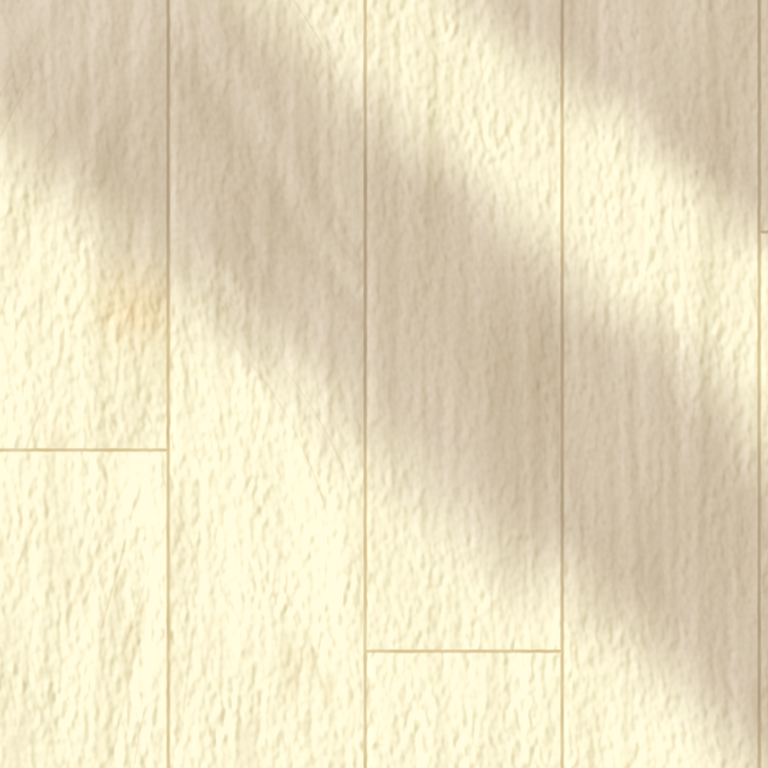
Reproduce this texture procedurally as a WebGL 2 fragment shader.

```glsl
#version 300 es
precision highp float;

uniform vec2 u_resolution;
out vec4 fragColor;

vec2 gradient(vec2 cell) {
    vec3 q = fract(cell.xyx * vec3(0.1031, 0.1030, 0.0973));
    q += dot(q, q.yzx + 33.33);
    return fract((q.xx + q.yz) * q.zy) * 2.0 - 1.0;
}

float gradientNoise(vec2 p) {
    vec2 i = floor(p), f = fract(p);
    vec2 w = f * f * f * (f * (f * 6.0 - 15.0) + 10.0);
    vec2 e = vec2(0.0, 1.0);
    float low = mix(dot(gradient(i), f), dot(gradient(i + e.yx), f - e.yx), w.x);
    float high = mix(dot(gradient(i + e), f - e), dot(gradient(i + e.yy), f - e.yy), w.x);
    return mix(low, high, w.y);
}

// Height of the short pores pressed into the wood
float poreHeight(vec2 p) {
    return gradientNoise(p * vec2(90.0, 46.0)) + 0.5 * gradientNoise(p * vec2(150.0, 85.0) + 17.0);
}

// Sunlight falling in diagonal bands with soft, wavering edges
float sunlight(vec2 uv) {
    float d = 1.0 - uv.y - 0.82 * uv.x;
    d += 0.06 * gradientNoise(uv * 4.5) + 0.03 * gradientNoise(uv * 13.0 + 5.0);
    float lower = smoothstep(0.07, 0.28, d);
    float upper = smoothstep(-0.56, -0.42, d) * (1.0 - smoothstep(-0.34, -0.17, d));
    return max(lower, upper * mix(0.65, 0.92, smoothstep(0.3, 0.55, uv.x)));
}

// Height of the butt joint in each plank; odd planks run through
float jointHeight(float plank) {
    if (mod(plank, 2.0) > 0.5) return -1.0;
    return plank < 1.0 ? 0.414 : plank < 3.0 ? 0.152 : 0.698;
}

void main() {
    vec2 uv = gl_FragCoord.xy / u_resolution;

    // Planks: four seams across, with staggered joints
    float across = (uv.x - 0.219) / 0.2565;
    float plank = floor(across) + 1.0;
    float seamOffset = (across - floor(across + 0.5)) * 0.2565;
    float jointOffset = uv.y - jointHeight(plank);
    float board = plank + 6.0 * step(0.0, jointOffset);

    // Grain leans and curves on the first two planks only
    float lean = plank < 1.0 ? 0.32 : plank < 2.0 ? -0.38 * smoothstep(0.2, 0.7, uv.y) : 0.0;
    float figure = plank < 2.0 ? 1.0 : 0.3;
    vec2 p = uv + board * vec2(3.17, 1.73);
    float bend = 0.025 * gradientNoise(p * vec2(5.0, 3.0));
    float grainX = p.x - lean * uv.y * (0.7 + 0.5 * uv.y) + bend;
    float bands = gradientNoise(vec2(grainX * 23.0, p.y * 1.8));
    float fibres = gradientNoise(vec2(p.x * 75.0, p.y * 4.0));
    float streaks = gradientNoise(vec2(p.x * 32.0, p.y * 1.5));
    float crevice = 1.0 - smoothstep(0.0, 0.06, abs(bands));
    crevice *= figure * smoothstep(0.0, 0.3, gradientNoise(p * vec2(9.0, 6.0)));

    // Embossed pores: dark on one flank, faintly bright on the other
    vec2 shift = vec2(0.0022, -0.0012);
    float relief = poreHeight(p + shift) - poreHeight(p - shift);
    relief = relief < 0.0 ? relief * 1.1 : relief * 0.6;
    relief *= 0.8 + 0.8 * gradientNoise(p * vec2(20.0, 13.0));
    float speckle = gradientNoise(p * vec2(190.0, 140.0));
    float blotch = gradientNoise(p * vec2(7.0, 4.0));

    // Base tone
    float sun = sunlight(uv);
    vec3 color = mix(vec3(0.827, 0.768, 0.672), vec3(1.0, 0.972, 0.842), sun);
    color += vec3(0.05, 0.055, 0.065) * (bands * figure + fibres + streaks * 0.8 + blotch * 0.9);
    color -= vec3(0.05, 0.065, 0.08) * crevice * mix(0.3, 1.0, sun);
    color += vec3(0.15, 0.17, 0.21) * relief * mix(0.4, 1.0, sun);
    color += 0.025 * speckle;

    // Warm patch near the first seam
    vec2 knot = (uv - vec2(0.18, 0.6)) / vec2(0.055, 0.05);
    color -= vec3(0.03, 0.07, 0.10) * exp(-dot(knot, knot)) * step(plank, 0.5);
    color = min(color, vec3(1.0, 0.99, 0.875));

    // Seams and joints with a pale bevel beside the groove
    float ragged = 0.0007 * gradientNoise(uv * 70.0);
    float gap = min(abs(seamOffset + ragged), abs(jointOffset + ragged));
    float groove = 1.0 - smoothstep(0.0004, 0.0038, gap);
    float bevel = smoothstep(0.002, 0.005, seamOffset) * (1.0 - smoothstep(0.006, 0.014, seamOffset));
    color += 0.02 * bevel;
    vec3 grooveColor = mix(vec3(0.68, 0.60, 0.48), vec3(0.83, 0.74, 0.54), sun);
    float wear = 0.78 + 0.3 * gradientNoise(uv * 24.0);
    color = mix(color, grooveColor, groove * wear);

    fragColor = vec4(clamp(color, 0.0, 1.0), 1.0);
}
```
